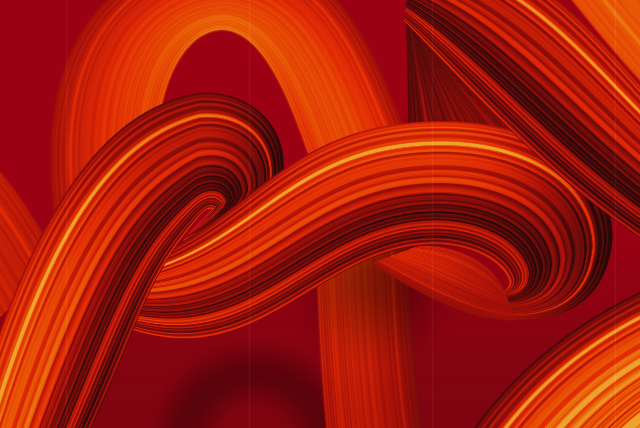
A WebGL 2 fragment shader for this background:

```glsl
#version 300 es
precision highp float;
// Glossy striped red and orange tubes curling over a crimson backdrop.
uniform vec2 u_resolution;
out vec4 outColor;

#define CANVAS vec2(768.0, 512.0)
#define STEPS 30
#define FRONT 0.8
#define BACK 0.18
#define GROOVE 0.27
#define GUIDE_GAP 219.5
#define GUIDE_GLOW 0.035
#define EDGE mat4x2

const vec3 DARK = vec3(0.17, 0.03, 0.03);
const vec3 WINE = vec3(0.42, 0.04, 0.04);
const vec3 CRIMSON = vec3(0.64, 0.06, 0.03);
const vec3 SCARLET = vec3(0.88, 0.16, 0.02);
const vec3 ORANGE = vec3(0.91, 0.36, 0.02);
const vec3 GOLD = vec3(0.93, 0.64, 0.17);

float saturate(float x) { return clamp(x, 0.0, 1.0); }

float hash(float n) { return fract(sin(n * 127.1) * 43758.5); }

float noise(float x) {
    float cell = floor(x);
    return mix(hash(cell), hash(cell + 1.0), smoothstep(0.0, 1.0, x - cell));
}

// Colour ramp from shadow to highlight.
vec3 ramp(float tone) {
    float t = tone * 5.0;
    vec3 c = mix(DARK, WINE, saturate(t));
    c = mix(c, CRIMSON, saturate(--t));
    c = mix(c, SCARLET, saturate(--t));
    c = mix(c, ORANGE, saturate(--t));
    return mix(c, GOLD, saturate(--t));
}

// Fine threads running along a tube, centred on zero.
float threads(float v, float width) {
    float fine = smoothstep(20.0, 110.0, width);
    float n = (noise(v * 13.0 + 5.0) - 0.5) * 0.18;
    n += (noise(v * 41.0) - 0.5) * 0.38 * fine;
    n += (noise(v * 83.0) - 0.5) * 0.5 * fine;
    return n + 0.5 * fine * pow(noise(v * 59.0 + 9.0), 7.0);
}

vec4 bernstein(float t) {
    float s = 1.0 - t;
    return vec4(s * s * s, 3.0 * s * s * t, 3.0 * s * t * t, t * t * t);
}

// Ruled surface between two cubic edges; tones run from edge a to edge b.
void tube(inout vec3 col, vec2 p, EDGE a, EDGE b, vec3 toneStart, vec3 toneEnd, float contrast) {
    float soft = 0.7 * CANVAS.y / u_resolution.y + 4.0 * max(0.0, 0.5 - contrast);
    float before = 0.0, best = -soft;
    vec3 hit = vec3(0.0);
    for (int i = 0; i <= STEPS; i++) {
        float u = float(i) / float(STEPS);
        vec4 w = bernstein(u);
        vec2 o = a * w, d = b * w - o, q = p - o;
        float side = d.x * q.y - d.y * q.x;
        if (i > 0 && (side < 0.0) != (before < 0.0)) {
            u -= side / (side - before) / float(STEPS);
            w = bernstein(u);
            o = a * w;
            d = b * w - o;
            float v = dot(p - o, d) / dot(d, d), width = length(d);
            float inside = min(v, 1.0 - v) * width;
            if (inside > -soft) { hit = vec3(u, v, width); best = inside; }
        }
        before = side;
    }
    float v = saturate(hit.y), e = v - 0.5;
    vec3 k = mix(toneStart, toneEnd, smoothstep(0.0, 1.0, hit.x));
    float tone = k.y + (k.z - k.x) * e + 2.0 * (k.x + k.z - 2.0 * k.y) * e * e;
    // Shaded groove on the sharp tubes, then the threads
    float offset = (v - 0.69) * 7.5;
    tone -= GROOVE * step(0.5, contrast) * exp(-offset * offset);
    tone += contrast * threads(v, hit.z);
    col = mix(col, ramp(tone), smoothstep(-soft, soft, best));
}

void main() {
    vec2 p = gl_FragCoord.xy / u_resolution * CANVAS;
    vec3 col = mix(vec3(0.5, 0.015, 0.06), vec3(0.61, 0.0, 0.075), smoothstep(0.0, 300.0, p.y));
    // Dim arch low in the backdrop
    col *= 1.0 - 0.3 * smoothstep(50.0, 0.0, abs(distance(p, vec2(305, -20)) - 85.0));

    // Soft tubes far behind
    EDGE slope = EDGE(-40, 342, 0, 317, 30, 272, 70, 202);
    tube(col, p, slope, slope - 110.0, vec3(0.55), vec3(0.5), BACK);
    vec3 archTop = vec3(0.45, 0.63, 0.84), archFall = vec3(0.42, 0.7, 0.6);
    tube(col, p, EDGE(65, 252, 40, 452, 120, 552, 260, 572), EDGE(190, 362, 200, 432, 230, 476, 268, 476), vec3(0.45, 0.6, 0.7), archTop, BACK);
    tube(col, p, EDGE(260, 572, 400, 572, 440, 472, 485, 362), EDGE(268, 476, 320, 472, 350, 382, 375, 312), archTop, archFall, BACK);
    tube(col, p, EDGE(485, 362, 490, 212, 490, 112, 508, -8), EDGE(375, 312, 380, 212, 380, 112, 392, -8), archFall, vec3(0.3, 0.45, 0.42), BACK);
    tube(col, p, EDGE(487, 512, 488, 452, 490, 412, 490, 352), EDGE(510, 472, 530, 432, 580, 392, 620, 352), vec3(0.15), vec3(0.25), BACK + BACK);
    EDGE corner = EDGE(670, 532, 710, 482, 750, 432, 800, 382);
    tube(col, p, corner, corner + 120.0, vec3(0.78), vec3(0.78), BACK);
    // Shadow cast under the wave
    col *= 1.0 - 0.4 * smoothstep(120.0, 0.0, distance(p, vec2(450, 180)));

    // Left curl, its far side first
    vec3 curlTop = vec3(0.5, 0.42, 0.25), curlTurn = vec3(0.2, 0.2, 0.35);
    tube(col, p, EDGE(340, 307, 330, 262, 270, 227, 220, 224), EDGE(255, 262, 250, 257, 240, 247, 225, 232), curlTurn, vec3(0.5), FRONT);
    tube(col, p, EDGE(240, 401, 300, 404, 345, 362, 340, 307), EDGE(235, 247, 245, 262, 250, 262, 255, 262), curlTop, curlTurn, FRONT);

    // Central wave with its underside and right-hand turn
    vec3 crest = vec3(0.84, 0.52, 0.2), turn = vec3(0.18, 0.24, 0.3);
    tube(col, p, EDGE(620, 129, 560, 127, 500, 162, 445, 197), EDGE(605, 165, 590, 200, 540, 222, 500, 217), vec3(0.4), vec3(0.4, 0.55, 0.5), BACK + BACK);
    tube(col, p, EDGE(180, 202, 310, 262, 350, 367, 530, 367), EDGE(145, 122, 310, 57, 380, 217, 520, 219), vec3(0.55, 0.57, 0.3), crest, FRONT);
    tube(col, p, EDGE(530, 367, 650, 367, 735, 312, 735, 227), EDGE(520, 219, 560, 219, 600, 202, 610, 177), crest, turn, FRONT);
    tube(col, p, EDGE(735, 227, 730, 162, 690, 129, 620, 129), EDGE(610, 177, 612, 172, 610, 168, 605, 165), turn, vec3(0.4), FRONT);

    // Nearest tubes: left rise, upper right diagonal, lower right arc
    tube(col, p, EDGE(-45, -30, 30, 252, 120, 382, 240, 401), EDGE(90, -40, 165, 112, 170, 172, 235, 247), vec3(0.8, 0.66, 0.05), curlTop, FRONT);
    tube(col, p, EDGE(500, 572, 640, 582, 720, 462, 800, 377), EDGE(484, 487, 560, 412, 660, 292, 800, 207), vec3(0.65, 0.4, 0.3), vec3(0.72, 0.4, 0.15), FRONT);
    vec3 arc = vec3(0.42, 0.84, 0.95);
    tube(col, p, EDGE(560, -13, 610, 62, 690, 132, 800, 177), EDGE(700, -108, 740, -48, 780, 2, 850, 32), arc, arc, FRONT);

    // Faint evenly spaced vertical guides
    float guide = abs(fract((p.x - 80.0) / GUIDE_GAP + 0.5) - 0.5) * GUIDE_GAP;
    col += GUIDE_GLOW * (1.0 - smoothstep(0.3, 1.6, guide));
    outColor = vec4(col, 1.0);
}
```
